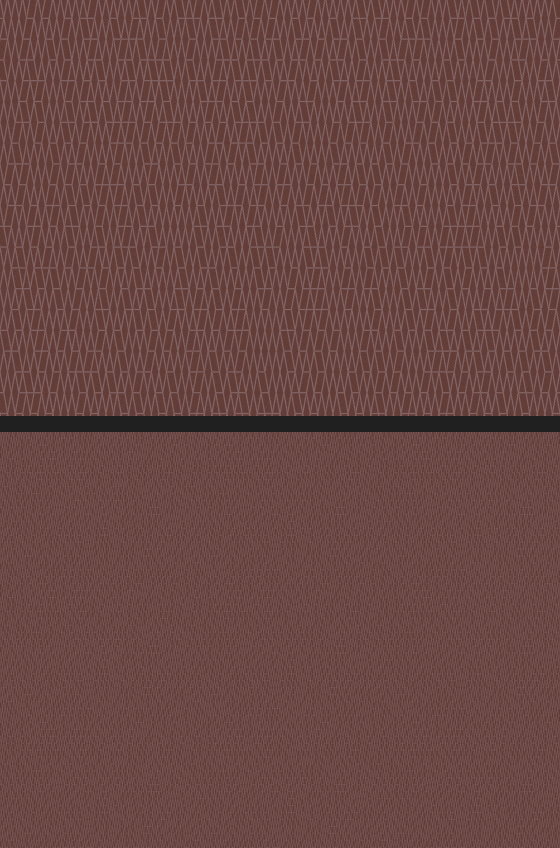
Top: one tile. Bottom: repeated 3 by 3.
A WebGL 2 fragment shader for this pattern:

```glsl
#version 300 es
precision highp float;
// Woven cloth with thin mauve lines on brown: rows of steep zigzags on a
// triangular lattice. Scattered zigzag edges are left out, and each resulting
// parallelogram is closed above and below by a horizontal line.

uniform vec2 u_resolution;
out vec4 outColor;

const float ROWS = 20.0;          // strips up the canvas (even, so it wraps)
const float HALF_STEPS = 148.0;   // zigzag edges along each strip
const float ROW_SHIFT = 0.12;     // height of the lowest lattice row
const float LINE_WIDTH = 0.0022;  // in canvas widths
const vec2 TWILL = vec2(192.0, 142.0);
const vec3 GROUND = vec3(0.39, 0.24, 0.22);
const vec3 THREAD = vec3(0.52, 0.405, 0.41);

float hash(vec2 p) {
    return fract(sin(dot(p, vec2(12.9898, 78.233))) * 43758.5453);
}

// Random value of an edge, wrapping in both directions
float edgeHash(float edge, float row) {
    return hash(vec2(mod(edge, HALF_STEPS), mod(row, ROWS)) + 0.37);
}

// An edge is left out if its value is the lowest among its neighbours
bool isGap(float edge, float row) {
    float own = edgeHash(edge, row);
    for (float i = 1.0; i <= 3.0; i++) {
        if (edgeHash(edge - i, row) < own || edgeHash(edge + i, row) < own) {
            return false;
        }
    }
    return true;
}

// Distance to the slanted edges, in half steps; p is in lattice units
float slantDistance(vec2 p) {
    float row = floor(p.y);
    float rise = p.y - row;
    float nearest = 10.0;
    for (float i = -1.0; i <= 1.0; i++) {
        float edge = floor(p.x) + i;
        float lean = mod(edge + row, 2.0) < 0.5 ? rise : 1.0 - rise;
        if (!isGap(edge, row)) {
            nearest = min(nearest, abs(p.x - edge - lean));
        }
    }
    return nearest;
}

// Distance to the closing horizontals, in rows
float barDistance(vec2 p) {
    float row = floor(p.y + 0.5);
    float cell = floor(p.x);
    float node = cell - mod(cell - row, 2.0);
    bool closed = isGap(node, row) || isGap(node + 1.0, row)
        || isGap(node, row - 1.0) || isGap(node + 1.0, row - 1.0);
    return closed ? abs(p.y - row) : 10.0;
}

// Smooth coverage of a line at distance d
float stroke(float d, float width, float pixel) {
    return clamp((0.5 * width - d) / pixel + 0.5, 0.0, 1.0);
}

void main() {
    vec2 uv = gl_FragCoord.xy / u_resolution;
    float pixel = 1.0 / u_resolution.x;
    vec2 lattice = vec2(uv.x * HALF_STEPS, uv.y * ROWS - ROW_SHIFT);
    vec2 cellSize = vec2(1.0 / HALF_STEPS, u_resolution.y / u_resolution.x / ROWS);

    // Lines, measured in canvas widths
    float slant = slantDistance(lattice) * cellSize.x * cellSize.y / length(cellSize);
    float bar = barDistance(lattice) * cellSize.y;
    float line = stroke(min(slant, bar), LINE_WIDTH, pixel);

    // Fine twill ribs and uneven threads
    float rib = sin(6.2831853 * dot(uv, TWILL));
    float grain = hash(floor(uv * TWILL * 2.0)) - 0.5;

    vec3 color = GROUND * (1.0 + 0.045 * rib + 0.05 * grain);
    color = mix(color, THREAD + 0.02 * grain, line * (0.92 + 0.08 * rib));
    outColor = vec4(color, 1.0);
}
```
